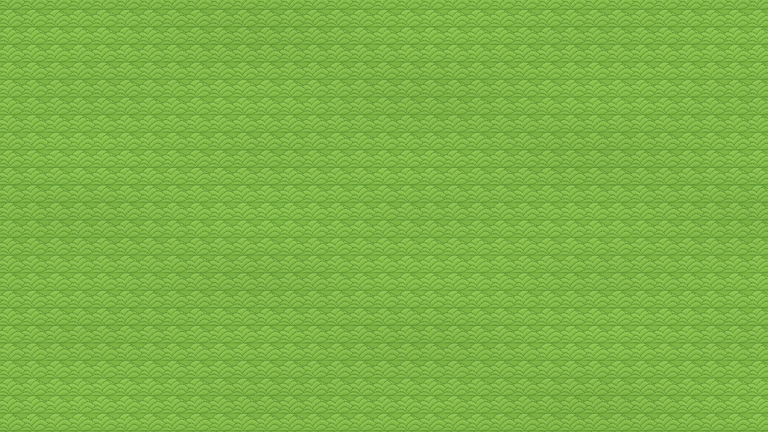
Give the GLSL for this pattern, as a Shadertoy shader.

```glsl
// Rows of low overlapping green hills, stacked like scales in a fine repeat.
// Each tile paints flat domes from back to front, with a bright crest and a
// broken dark rim, above a narrow shadow line; slow sines vary the tone.

const float ROWS = 24.6;          // repeats down the canvas
const float COLUMNS = 32.8;       // repeats across the canvas
const float ROW_PHASE = 0.08;     // height of the first shadow line, in rows
const int LAYERS = 5;             // hill layers in one row
const int SAMPLES = 2;            // subsamples along each axis

const float TOP_CREST = 0.98;     // crest height of the rearmost layer
const float FRONT_CREST = 0.20;   // crest height of the nearest layer
const float DOME_HEIGHT = 0.36;   // rise of a dome from its valleys
const float RIM_WIDTH = 0.045;    // half width of a dark rim
const float RIM_DASHES = 9.0;     // dashes along the rims of one tile
const float SHADOW_WIDTH = 0.05;  // half width of the line between rows
const float SWAY = 0.07;          // unevenness of the crests along a row
const float TONE_RANGE = 0.012;   // strength of the slow change in tone
const float TAU = 6.2831853;

const vec3 DARK_GREEN = vec3(0.36, 0.58, 0.19);
const vec3 SHADE_GREEN = vec3(0.45, 0.67, 0.24);
const vec3 MID_GREEN = vec3(0.495, 0.71, 0.27);
const vec3 LIGHT_GREEN = vec3(0.55, 0.76, 0.295);
const vec3 CREST_GREEN = vec3(0.585, 0.78, 0.37);

// Hill profile with a soft peak, 0 in the valleys and 1 on the crest.
float dome(float x) {
    float side = abs(2.0 * fract(x) - 1.0);
    return 1.0 - pow(side, 1.7);
}

// Paint one layer of hills over the colour behind it.
vec3 paintHills(vec3 behind, vec2 p, int layer) {
    float nearness = float(layer) / float(LAYERS - 1);
    float hillsPerTile = layer % 2 == 0 ? 1.0 : 2.0;
    float shift = 0.37 * float(layer);
    float sway = SWAY * sin(TAU * (p.x + 2.0 * shift));
    float crest = mix(TOP_CREST, FRONT_CREST, nearness) + sway;
    float rise = DOME_HEIGHT / sqrt(hillsPerTile);
    float depth = crest - rise * (1.0 - dome(p.x * hillsPerTile + shift)) - p.y;

    // Faces darken downwards, and nearer layers are darker
    vec3 lit = mix(LIGHT_GREEN, MID_GREEN, 0.8 * nearness);
    vec3 low = mix(MID_GREEN, SHADE_GREEN, nearness);
    vec3 hill = mix(lit, low, smoothstep(0.12, 0.42, depth));
    float glow = smoothstep(0.03, 0.06, depth) * (1.0 - smoothstep(0.11, 0.17, depth));
    hill = mix(hill, CREST_GREEN, glow * mix(0.85, 0.4, nearness));

    vec3 color = mix(behind, hill, step(0.0, depth));
    float rim = 1.0 - smoothstep(0.6 * RIM_WIDTH, RIM_WIDTH, abs(depth));
    float dash = smoothstep(-0.5, 0.3, sin(TAU * (RIM_DASHES * p.x + shift)));
    return mix(color, DARK_GREEN, rim * mix(0.5, 0.95, dash));
}

vec3 tileColor(vec2 grid) {
    vec2 p = vec2(grid.x, fract(grid.y));
    vec3 color = MID_GREEN;
    for (int layer = 0; layer < LAYERS; layer++) {
        color = paintHills(color, p, layer);
    }
    // Uneven shadow line where one row meets the next
    float seam = min(p.y, 1.0 - p.y);
    float shadow = 1.0 - smoothstep(0.6 * SHADOW_WIDTH, SHADOW_WIDTH, seam);
    float strength = 0.6 + 0.2 * sin(TAU * 2.0 * p.x);
    color = mix(color, DARK_GREEN, strength * shadow);

    // Slow layered sines across many tiles
    float tone = sin(0.43 * grid.x) * sin(0.9 * grid.y) + 0.6 * sin(0.19 * grid.x + 0.4 * grid.y);
    return color * (1.0 + TONE_RANGE * tone);
}

void mainImage(out vec4 fragColor, in vec2 fragCoord) {
    vec3 total = vec3(0.0);
    for (int j = 0; j < SAMPLES; j++) {
        for (int i = 0; i < SAMPLES; i++) {
            vec2 offset = (vec2(i, j) + 0.5) / float(SAMPLES) - 0.5;
            vec2 uv = (fragCoord + offset) / iResolution.xy;
            total += tileColor(uv * vec2(COLUMNS, ROWS) - vec2(0.0, ROW_PHASE));
        }
    }
    fragColor = vec4(total / float(SAMPLES * SAMPLES), 1.0);
}
```
